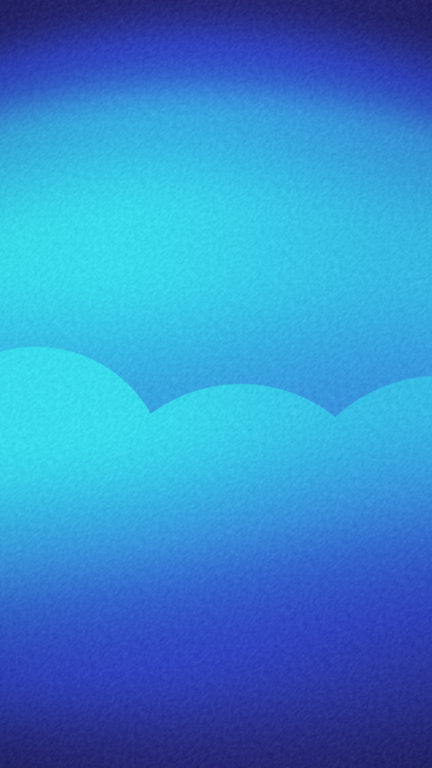
This background is drawn by a WebGL 2 fragment shader. Its source:

```glsl
#version 300 es
precision highp float;
// Rounded cloud hills under a glowing cyan sky, fading to indigo, on grained paper.

uniform vec2 u_resolution;
out vec4 outColor;

const vec3 NAVY   = vec3(0.15, 0.15, 0.45);
const vec3 INDIGO = vec3(0.19, 0.27, 0.76);
const vec3 BLUE   = vec3(0.20, 0.40, 0.81);
const vec3 AZURE  = vec3(0.22, 0.56, 0.86);
const vec3 SKY    = vec3(0.21, 0.70, 0.89);
const vec3 CYAN   = vec3(0.22, 0.86, 0.925);

// Palette from dark (0) to bright (1) in five equal steps.
vec3 palette(float light) {
    float s = clamp(light, 0.0, 1.0) * 5.0;
    vec3 c = mix(NAVY, INDIGO, clamp(s, 0.0, 1.0));
    c = mix(c, BLUE, clamp(s - 1.0, 0.0, 1.0));
    c = mix(c, AZURE, clamp(s - 2.0, 0.0, 1.0));
    c = mix(c, SKY, clamp(s - 3.0, 0.0, 1.0));
    return mix(c, CYAN, clamp(s - 4.0, 0.0, 1.0));
}

// Random unit gradient for a lattice cell.
vec2 cellGradient(vec2 cell) {
    vec3 q = fract(cell.xyx * vec3(0.1031, 0.1030, 0.0973));
    q += dot(q, q.yzx + 33.33);
    float angle = 6.2832 * fract((q.x + q.y) * q.z);
    return vec2(cos(angle), sin(angle));
}

float gradientNoise(vec2 p) {
    vec2 i = floor(p), f = p - i;
    vec2 w = f * f * f * (f * (f * 6.0 - 15.0) + 10.0);
    vec2 e = vec2(0.0, 1.0);
    float a = dot(cellGradient(i), f);
    float b = dot(cellGradient(i + e.yx), f - e.yx);
    float c = dot(cellGradient(i + e.xy), f - e.xy);
    float d = dot(cellGradient(i + e.yy), f - e.yy);
    return mix(mix(a, b, w.x), mix(c, d, w.x), w.y);
}

// Light of the sky; depth runs from 0 at the top to 1 at the bottom.
float skyLight(float x, float depth) {
    float bow = 2.0 * (x - 0.47);
    float d = depth + 0.012 - 0.035 * bow * bow;
    float light = 0.25 * smoothstep(0.0, 0.1, d)
                + 0.50 * smoothstep(0.075, 0.17, d)
                + 0.25 * smoothstep(0.13, 0.30, d);
    return light - 0.28 * smoothstep(0.34, 0.55, depth);
}

// Light of the clouds, sinking sooner towards the right.
float cloudLight(float x, float depth) {
    float d = depth + 0.06 * (x - 0.45) * smoothstep(1.0, 0.8, depth);
    return 1.0 - 0.8 * smoothstep(0.54, 0.88, d)
               - 0.2 * smoothstep(0.85, 1.02, d);
}

// Signed distance to the union of the cloud discs (centre, radius).
float cloudDistance(vec2 p) {
    vec3 discs[3] = vec3[3](vec3(0.083, 0.669, 0.306),
                            vec3(0.558, 0.539, 0.350),
                            vec3(1.018, 0.556, 0.352));
    float dist = p.y - 0.6;
    for (int i = 0; i < 3; i++) {
        dist = min(dist, length(p - discs[i].xy) - discs[i].z);
    }
    return dist;
}

// Fine grain, drawn out along the rising diagonal.
float paperGrain(vec2 p) {
    vec2 along = vec2(p.x + p.y, p.y - p.x) * 0.7071;
    return 0.7 * gradientNoise(along * vec2(70.0, 135.0))
         + 0.5 * gradientNoise(p * 160.0 + 17.3);
}

void main() {
    vec2 uv = gl_FragCoord.xy / u_resolution;
    vec2 p = gl_FragCoord.xy / u_resolution.x;
    float depth = 1.0 - uv.y;
    float pixel = 1.0 / u_resolution.x;

    // Sky and clouds share the palette and dim to the right.
    float dim = 1.0 - 0.16 * smoothstep(0.2, 1.0, uv.x);
    vec3 sky = palette(skyLight(uv.x, depth) * dim);
    vec3 cloud = palette(cloudLight(uv.x, depth) * dim);
    float cover = smoothstep(pixel, -pixel, cloudDistance(p));
    vec3 color = mix(sky, cloud, cover);

    // Paper grain and slightly darkened corners.
    color += paperGrain(p) * vec3(0.05, 0.065, 0.055);
    vec2 edge = 2.0 * uv - 1.0;
    color *= 1.0 - 0.12 * edge.x * edge.x * edge.y * edge.y;
    outColor = vec4(clamp(color, 0.0, 1.0), 1.0);
}
```
